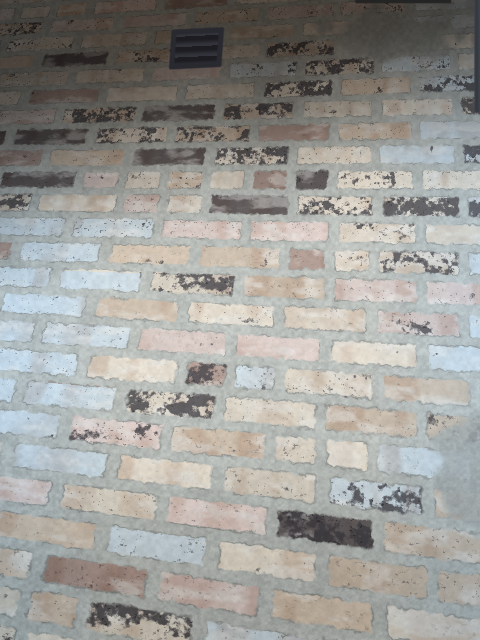
This texture is drawn by a Shadertoy shader. Its source:

```glsl
// Weathered brick wall seen at a slant: courses widen and tilt towards the bottom.
// A perspective warp gives running-bond cells; each cell hashes its own tint, soot
// and ragged outline. Trowel smears, a vent, a pipe and hazy daylight go on top.

const vec3 MORTAR = vec3(0.70, 0.715, 0.695);
const vec3 CREAM = vec3(0.86, 0.825, 0.765);
const vec3 PINK = vec3(0.84, 0.775, 0.75);
const vec3 TAN = vec3(0.80, 0.735, 0.66);
const vec3 RUST = vec3(0.65, 0.56, 0.52);
const vec3 BURNT = vec3(0.36, 0.33, 0.33);
const vec3 LIMEWASH = vec3(0.79, 0.84, 0.865);
const vec3 SOOT = vec3(0.20, 0.19, 0.21);
const vec3 HAZE = vec3(0.83, 0.86, 0.88);

float hash(vec2 p) {
    return fract(sin(dot(p, vec2(127.1, 311.7))) * 43758.545);
}

float noise(vec2 p) {
    vec2 i = floor(p), f = fract(p);
    f = f * f * (3.0 - 2.0 * f);
    return mix(mix(hash(i), hash(i + vec2(1, 0)), f.x),
               mix(hash(i + vec2(0, 1)), hash(i + vec2(1, 1)), f.x), f.y);
}

float fbm(vec2 p) {
    float sum = 0.0, amp = 0.5;
    for (int i = 0; i < 4; i++) {
        sum += amp * noise(p);
        p = mat2(1.6, 1.2, -1.2, 1.6) * p + 17.3;
        amp *= 0.5;
    }
    return sum / 0.9375;
}

float box(vec2 p, vec2 halfSize, float radius) {
    vec2 d = abs(p) - halfSize + radius;
    return length(max(d, 0.0)) + min(max(d.x, d.y), 0.0) - radius;
}

float fill(float d, float soft) {
    return 1.0 - smoothstep(-soft, soft, d);
}

// Soft ragged patch of trowelled mortar
float smear(vec2 p, vec2 centre, vec2 radius) {
    float d = length((p - centre) / radius) - 1.0;
    return fill(d + 1.1 * (fbm(p * 32.0) - 0.5), 0.2);
}

vec3 brickTint(vec2 id, float limed) {
    float k = hash(id + 3.7);
    if (hash(id + 8.1) < limed) return LIMEWASH;
    vec3 c = k < 0.46 ? CREAM : k < 0.64 ? PINK : k < 0.82 ? TAN : k < 0.92 ? RUST : BURNT;
    return c * (0.95 + 0.09 * hash(id + 5.2));
}

// q: position in the brick, in course heights; p: position on the canvas
vec3 brickFace(vec2 id, vec2 q, vec2 p, float limed) {
    vec2 seed = id * 7.31;
    vec3 c = brickTint(id, limed);
    float band = noise(vec2(q.x * 2.2, q.y * 0.5) + seed);
    c = mix(c, c * vec3(0.88, 0.81, 0.77), 0.6 * smoothstep(0.45, 0.85, band));
    float chalk = fbm(q * vec2(1.2, 3.0) + seed);
    c = mix(c, vec3(0.90, 0.90, 0.885), 0.5 * smoothstep(0.48, 0.72, chalk));
    // Soot covers few bricks, in patches broken up by fine grain
    float wear = hash(id + 1.9);
    float patchy = 0.6 * fbm(q * vec2(1.5, 2.5) - seed) + 0.4 * fbm(q * 8.0 + seed);
    float level = mix(0.74, 0.47, smoothstep(0.72, 1.0, wear));
    c = mix(c, SOOT, 0.8 * smoothstep(level - 0.05, level + 0.08, patchy));
    float pits = smoothstep(0.66, 0.85, fbm(q * vec2(11.0, 13.0) + seed));
    c *= 1.0 - 0.5 * pits * wear;
    return c * (0.93 + 0.14 * fbm(p * 150.0));
}

// Daylight: dim and warm at the top left, brightest in the middle
vec3 daylight(vec2 p) {
    float rise = p.y + 0.17 * (p.x - 0.375) + 0.08 * (fbm(p * 7.0) - 0.5);
    float lit = smoothstep(0.02, 0.42, rise);
    vec3 light = mix(vec3(0.37, 0.34, 0.315), vec3(1.03), lit);
    light *= 1.0 - 0.17 * smoothstep(0.55, 1.0, p.y);
    float side = smoothstep(0.22, 0.0, p.x) + smoothstep(0.55, 0.75, p.x);
    return light * mix(vec3(1), vec3(0.93, 0.98, 1.03), side);
}

void mainImage(out vec4 fragColor, in vec2 fragCoord) {
    // Canvas 0.75 wide and 1 high, y running down
    vec2 uv = fragCoord / iResolution.xy;
    vec2 p = vec2(uv.x * 0.75, 1.0 - uv.y);
    float px = 1.0 / iResolution.y;

    // Perspective: untilt courses, then stretch them downwards
    float y = 0.28 + (p.y - 0.28) / (1.0 + 0.238 * (p.x - 0.378));
    float course = (1.0 + 1.613 * y) / 38.4;
    float pitch = 0.112 + 0.07 * y;
    float aspect = pitch / course;
    float v = 23.81 * log(1.0 + 1.613 * y) + 0.6;
    float row = floor(v);
    float u = (p.x - 0.586) / pitch + 0.5 * mod(row, 2.0) + 0.08 * (hash(vec2(row, 4.0)) - 0.5);
    vec2 id = vec2(floor(u), row);
    vec2 cell = vec2(fract(u) - 0.5, fract(v) - 0.5);
    vec2 centre = p - cell * vec2(pitch, course);

    // Some stretchers are split into two half bricks
    float width = 0.435 + 0.025 * (hash(id + 2.4) - 0.5);
    if (hash(id + 6.6) < 0.09) {
        id.x += cell.x < 0.0 ? 0.25 : 0.75;
        cell.x = abs(cell.x) - 0.25;
        width = 0.19;
    }
    vec2 q = cell * vec2(aspect, 1.0);
    float d = box(q, vec2(width * aspect, 0.325 + 0.03 * hash(id)), 0.05);
    d += 0.18 * (fbm(q * 7.0 + id * 9.7) - 0.5);

    // Mortar and bricks
    float sand = fbm(p * 190.0);
    vec3 mortar = MORTAR * (0.83 + 0.24 * sand + 0.12 * fbm(p * 22.0));
    float limed = 0.05 + 0.8 * smoothstep(0.2, 0.08, centre.x) * smoothstep(0.32, 0.42, centre.y)
                * smoothstep(0.82, 0.72, centre.y) + 0.55 * smoothstep(0.57, 0.68, centre.x);
    float cover = max(smear(p, vec2(0.60, 0.055), vec2(0.10, 0.04)),
                      0.8 * smear(p, vec2(0.74, 0.73), vec2(0.055, 0.09)));
    float soft = max(0.035, px / course);
    vec3 col = mix(mortar, brickFace(id, q, p, limed), fill(d, soft) * (1.0 - cover));
    float rim = fill(abs(d - 0.02) - 0.01, 0.045) * smoothstep(0.25, 0.75, noise(p * 70.0));
    col *= 1.0 - 0.33 * rim * (1.0 - cover);
    col *= daylight(p) * (1.0 - 0.1 * cover);

    // Glare veils the middle and the right of the wall
    float glare = exp(-dot((p - vec2(0.42, 0.5)) * vec2(1.6, 3.0), (p - vec2(0.42, 0.5)) * vec2(1.6, 3.0)));
    glare += 0.6 * smoothstep(0.45, 0.75, p.x) * smoothstep(0.02, 0.2, p.y);
    col = mix(col, HAZE, 0.13 * min(glare, 1.2));

    // Louvred vent
    vec2 w = p - vec2(0.307, 0.0755);
    w.y += 0.05 * w.x;
    w.x += 0.07 * w.y;
    float slat = fract(w.y * 62.0 + 0.2);
    vec3 vent = mix(vec3(0.11, 0.11, 0.13), vec3(0.20, 0.20, 0.23), smoothstep(0.3, 0.9, slat));
    vent = mix(vec3(0.16, 0.16, 0.19), vent, fill(box(w, vec2(0.033, 0.023), 0.002), px));
    col = mix(col, vent, fill(box(w, vec2(0.041, 0.031), 0.003), px));

    // Pipe at the right edge and eave at the top
    float pipe = box(p - vec2(0.748, 0.06), vec2(0.007, 0.115), 0.003);
    col = mix(col, vec3(0.25, 0.27, 0.30) * (0.8 + 40.0 * abs(p.x - 0.745)), fill(pipe, px));
    col = mix(col, vec3(0.14), fill(box(p - vec2(0.63, 0.0), vec2(0.075, 0.005), 0.002), px));
    fragColor = vec4(clamp(col, 0.0, 1.0), 1.0);
}
```
